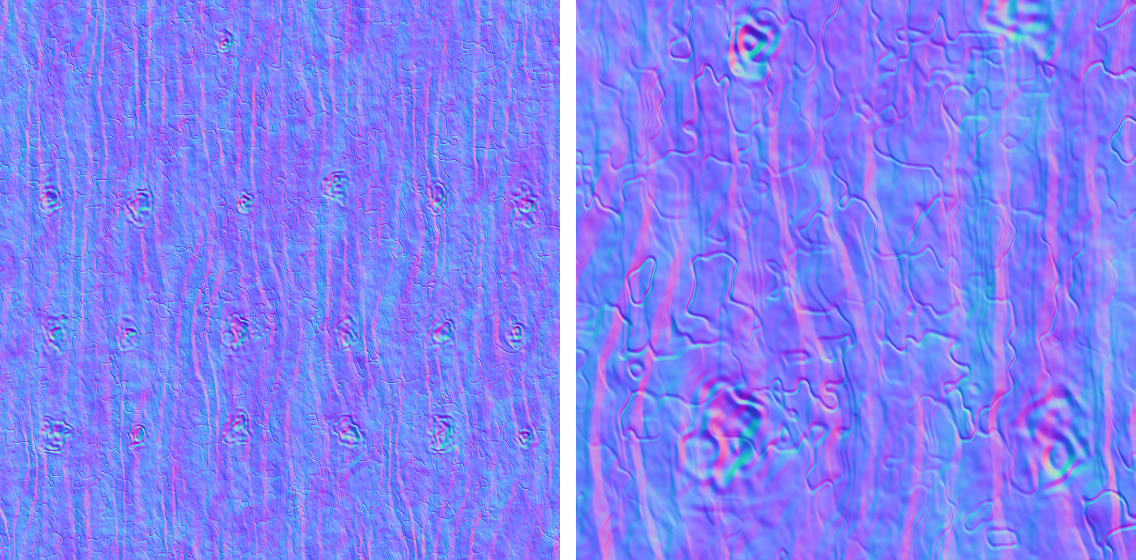
Left, the full canvas; right, a detail of the centre.
Write a Shadertoy shader that draws this texture map.

```glsl
float hash(vec2 p) {
    vec3 q = fract(p.xyx * 0.1031);
    q += dot(q, q.yzx + 33.33);
    return fract((q.x + q.y) * q.z);
}

float noise(vec2 p) {
    vec2 i = floor(p), f = fract(p);
    f = f * f * (3.0 - 2.0 * f);
    return mix(mix(hash(i), hash(i + vec2(1, 0)), f.x),
               mix(hash(i + vec2(0, 1)), hash(i + vec2(1, 1)), f.x), f.y);
}

// Rough ringed knots; also bends the grain around them.
// Returns relief in x and coverage in y.
vec2 knots(inout vec2 p) {
    vec4 rows = vec4(0.235, 0.4, 0.65, 0.93);
    vec2 wobble = vec2(noise(p * 60.0), noise(p * 60.0 + 37.0)) - 0.5;
    float rough = noise(p * 170.0), swirl = noise(p * 90.0);
    float column = round((p.x - 0.08) / 0.173);
    vec2 result = vec2(0), bend = vec2(0);
    for (int i = 0; i < 4; i++) {
        if (i == 3 && column != 2.0) continue;
        vec2 id = vec2(mod(column, 4.0), i) + 5.0;
        vec2 jitter = vec2(hash(id), hash(id + 20.0)) - 0.5;
        vec2 center = vec2(0.08 + 0.173 * column, rows[i]) + jitter * vec2(0.06, 0.035);
        float size = mix(0.024, 0.043, hash(id + 40.0));
        vec2 d = (p - center) / (size * vec2(0.85, 1.1)) + 0.5 * wobble;
        float r = length(d);
        float cover = smoothstep(1.15, 0.4, r);
        float rings = 0.0016 * sin(14.0 * r + 5.0 * swirl);
        result += cover * vec2(rings + 0.004 * rough - 0.008 * exp(-6.0 * r * r), 1.0);
        bend += d * size * 0.4 * exp(-1.5 * r * r);
    }
    p -= bend;
    return result;
}

float barkHeight(vec2 p) {
    vec2 knot = knots(p);

    // Wandering, ragged grain
    p.x += 0.014 * (noise(p * vec2(18, 7)) - 0.5);
    p.x += 0.005 * (noise(p * vec2(90, 60) + 9.0) - 0.5);

    // Overlapping strips: gentle rise, steep right side
    float strip = fract(p.x * 30.0 + 1.8 * noise(p * vec2(25, 5)));
    float h = 0.0058 * min(strip, 3.0 - 3.0 * strip) * noise(p * vec2(20, 11) + 50.0);

    // Long flakes with stepped edges
    float flake = 4.0 * noise(p * vec2(60, 10) + 13.0) + 2.0 * noise(p * vec2(130, 38));
    h += 0.0008 * (floor(flake) + smoothstep(0.65, 1.0, fract(flake)));

    // Short jagged cracks
    float crack = noise(p * vec2(48, 36) + 71.0) + 0.4 * noise(p * vec2(140, 110)) - 0.7;
    h += 0.0017 * smoothstep(0.0, 0.07, abs(crack)) * noise(p * vec2(30, 22) + 5.0);

    // Fine surface roughness
    h += 0.0017 * noise(p * vec2(115, 85) + 3.0);
    h += 0.0007 * noise(p * vec2(290, 210));
    return h * (1.0 - 0.4 * min(knot.y, 1.0)) + knot.x;
}

void mainImage(out vec4 fragColor, in vec2 fragCoord) {
    vec2 p = fragCoord / iResolution.y;
    vec2 e = vec2(0.001, 0);
    vec2 slope = vec2(barkHeight(p + e.xy) - barkHeight(p - e.xy),
                      barkHeight(p + e.yx) - barkHeight(p - e.yx)) / (2.0 * e.x);

    // Broad tilt of the fibres, giving blue and violet streaks
    float tilt = noise(p * vec2(48, 7) + 4.0 * noise(p * 15.0)) - 0.5;
    vec3 normal = normalize(vec3(-slope + tilt * vec2(-0.25, 0.5), 1.0));
    fragColor = vec4(0.5 + 0.5 * normal, 1.0);
}
```
